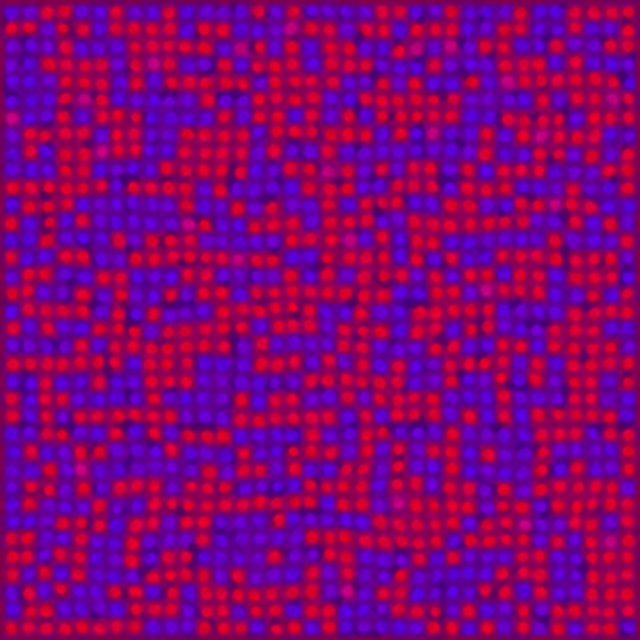
Write a WebGL 2 fragment shader that draws this pattern.

```glsl
#version 300 es
precision highp float;
// A 36 by 36 lattice of soft red and violet-blue beads on dark plum gaps.
// Each bead adds a Gaussian to a field; the field lights it and blends its
// colour with its neighbours. Gradient noise bends the rows and mottles them.

uniform vec2 u_resolution;
out vec4 fragColor;

const float BEADS = 36.0;            // beads across and down
const float MARGIN = 0.005;          // rim around the lattice
const float SHARPNESS = 9.0;         // falloff of a bead, in cells
const float FULL_FIELD = 0.76;       // field strength of a fully lit bead
const float JITTER = 0.16;           // random offset of a bead, in cells
const float WARP = 0.38;             // bending of the rows, in cells
const float WARP_SCALE = 0.19;
const float BLUE_SHARE = 0.455;
const float CLUSTERING = 0.22;       // how strongly like colours gather
const float PINK_SHARE = 0.025;
const float GAP_STRENGTH = 0.66;
const float MOTTLE = 0.14;
const vec3 RED = vec3(0.87, 0.0, 0.16);
const vec3 BLUE = vec3(0.35, 0.0, 0.86);
const vec3 PINK = vec3(0.75, 0.0, 0.49);
const vec3 GAP = vec3(0.36, 0.0, 0.41);
const vec3 STAIN = vec3(0.17, 0.0, 0.40);
const vec3 RIM = vec3(0.45, 0.0, 0.29);

vec2 hash2(vec2 p) {
    vec3 q = fract(p.xyx * vec3(0.1031, 0.1030, 0.0973));
    q += dot(q, q.yzx + 33.33);
    return fract((q.xx + q.yz) * q.zy);
}

float gradientDot(vec2 cell, vec2 offset) {
    float angle = 6.28318 * hash2(cell + 71.0).x;
    return dot(vec2(cos(angle), sin(angle)), offset);
}

// Gradient noise, roughly -0.7 to 0.7
float gradientNoise(vec2 p) {
    vec2 i = floor(p), f = fract(p);
    vec2 u = f * f * f * (f * (f * 6.0 - 15.0) + 10.0);
    vec2 e = vec2(1.0, 0.0);
    float low = mix(gradientDot(i, f), gradientDot(i + e, f - e), u.x);
    float high = mix(gradientDot(i + e.yx, f - e.yx),
                     gradientDot(i + e.xx, f - e.xx), u.x);
    return mix(low, high, u.y);
}

vec3 beadColor(vec2 cell) {
    vec2 pick = hash2(cell + 13.0);
    float share = BLUE_SHARE + CLUSTERING * gradientNoise(cell * 0.23 + 5.3);
    vec3 color = pick.x < share ? BLUE : RED;
    color = mix(color, PINK, 0.22 * hash2(cell + 151.0).x);
    return pick.y < PINK_SHARE ? PINK : color;
}

void main() {
    vec2 uv = gl_FragCoord.xy / u_resolution;
    vec2 grid = (uv - MARGIN) / (1.0 - 2.0 * MARGIN) * BEADS;

    // Bend the rows, less so near the canvas edge
    vec2 inset = min(uv, 1.0 - uv);
    float interior = smoothstep(0.0, 0.08, min(inset.x, inset.y));
    vec2 bend = vec2(gradientNoise(grid * WARP_SCALE + 3.7),
                     gradientNoise(grid * WARP_SCALE + 47.1));
    vec2 p = grid + WARP * interior * bend;

    // Sum the nearby beads
    vec2 home = floor(p);
    float field = 0.0;
    float total = 0.0001;
    vec3 tint = RIM * total;
    for (int y = -1; y <= 1; y++) {
        for (int x = -1; x <= 1; x++) {
            vec2 cell = home + vec2(x, y);
            vec2 random = hash2(cell + 29.0);
            vec2 away = p - cell - 0.5 - JITTER * (random - 0.5);
            float weight = exp(-SHARPNESS * dot(away, away));
            tint += beadColor(cell) * weight;
            total += weight;
            field += weight * mix(0.88, 1.08, hash2(cell + 97.0).y);
        }
    }
    tint /= total;

    // Light the beads over gaps that keep some of their colour
    float lit = smoothstep(0.0, FULL_FIELD, field);
    vec3 color = mix(mix(tint, GAP, GAP_STRENGTH), tint, lit);

    // Dark stains in some gaps, then a fine mottle
    float stain = smoothstep(0.12, 0.5, gradientNoise(grid * 0.85 + 19.4));
    color = mix(color, STAIN, 0.55 * stain * (1.0 - lit));
    color *= 1.0 + MOTTLE * gradientNoise(grid * 2.3 + 8.6);

    // Dim rim at the canvas edge
    float rim = 1.0 - smoothstep(0.0, 0.012, min(inset.x, inset.y));
    color = mix(color, RIM, 0.75 * rim);
    fragColor = vec4(clamp(color, 0.0, 1.0), 1.0);
}
```
